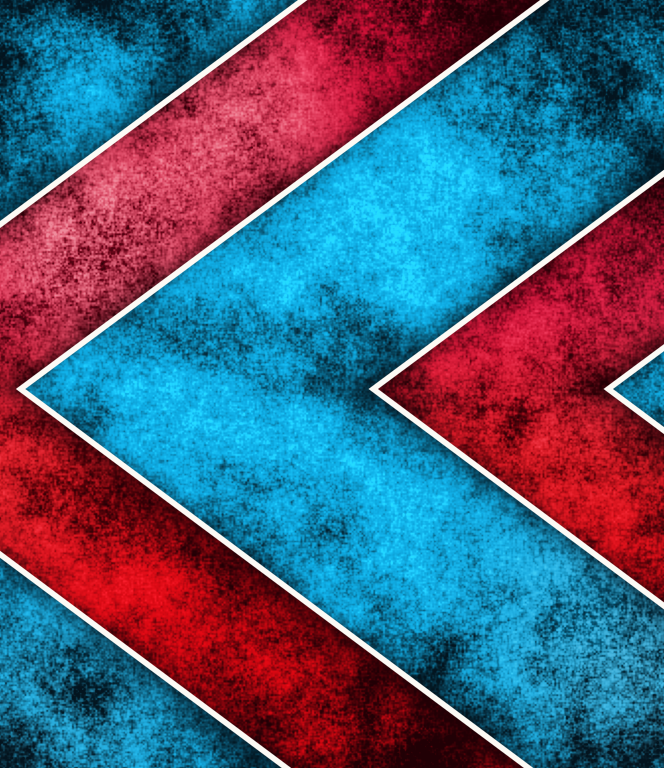
Reproduce this background procedurally as a Shadertoy shader.

```glsl
// Nested red and blue chevrons with white outlines on a worn, grainy canvas.
#define AXIS_Y 0.4935
#define LINE_HALF 0.0037
#define OUTER_SHADOW 0.030
#define INNER_SHADOW 0.020
#define BLOTCH 1.35
#define GRAIN 0.75
#define BLUE vec3(0.06, 0.68, 0.90)
#define BLUE_DARK vec3(0.01, 0.08, 0.12)
#define RED_DARK vec3(0.13, 0.0, 0.02)
#define PINK vec3(0.95, 0.66, 0.70)
#define LINE_COLOR vec3(0.99, 0.98, 0.96)

float hash(vec2 p) {
    vec3 q = fract(vec3(p.xyx) * 0.1031);
    q += dot(q, q.yzx + 33.33);
    return fract((q.x + q.y) * q.z);
}

float noise(vec2 p) {
    vec2 i = floor(p), f = fract(p);
    f = f * f * (3.0 - 2.0 * f);
    return mix(mix(hash(i), hash(i + vec2(1, 0)), f.x),
               mix(hash(i + vec2(0, 1)), hash(i + vec2(1, 1)), f.x), f.y);
}

// Rough layered noise, centred on zero
float blotches(vec2 p) {
    float sum = 0.0, amp = 0.40;
    for (int i = 0; i < 6; i++) {
        sum += amp * (noise(p) - 0.5);
        p = mat2(1.6, 1.2, -1.2, 1.6) * p + 17.3;
        amp *= 0.72;
    }
    return sum;
}

// Soft round spot of light or shade
float pool(vec2 p, vec2 center, float radius) {
    vec2 d = (p - center) / radius;
    return exp(-dot(d, d));
}

// Broad lighting: bright middle, dark corners
float lighting(vec2 p) {
    float light = 0.74 - 0.56 * smoothstep(0.34, 0.68, distance(p, vec2(0.40, 0.5)));
    light += 0.22 * pool(p, vec2(0.55, 0.73), 0.16);
    light += 0.14 * pool(p, vec2(0.19, 0.50), 0.18);
    light += 0.18 * pool(p, vec2(0.52, 0.31), 0.11);
    light += 0.24 * pool(p, vec2(0.80, 0.22), 0.13);
    light += 0.14 * pool(p, vec2(0.68, 0.56), 0.12);
    light -= 0.34 * pool(p, vec2(0.46, 0.14), 0.17);
    light -= 0.20 * pool(p, vec2(0.28, 0.22), 0.10);
    light -= 0.35 * pool(p, vec2(0.53, AXIS_Y), 0.075);
    return light;
}

// Irregular fine grain with a hint of crossed fibres, centred on zero
float weave(vec2 p) {
    float fibres = noise(p * vec2(110, 400)) + noise(p * vec2(400, 110) + 41.0) - 1.0;
    float specks = noise(p * 390.0 + 9.0) + 0.6 * noise(p.yx * 210.0 + 3.0) - 0.8;
    return 0.26 * fibres + 0.52 * specks;
}

void mainImage(out vec4 fragColor, in vec2 fragCoord) {
    vec2 p = fragCoord / iResolution.y;
    float pixel = 1.0 / iResolution.y;

    // Chevron edges: band index, cast shadows and outlines
    float apexes[4] = float[4](-0.2885, 0.0268, 0.4860, 0.7920);
    float slope = p.y > AXIS_Y ? 0.742 : 0.746;
    float along = p.x - abs(p.y - AXIS_Y) / slope;
    float toNormal = slope / sqrt(1.0 + slope * slope);
    float bands = 0.0, shade = 1.0, outline = 0.0;
    for (int i = 0; i < 4; i++) {
        float d = (along - apexes[i]) * toNormal;
        bands += step(0.0, d);
        shade *= d < 0.0 ? 1.0 - 0.72 * exp(d / OUTER_SHADOW)
                         : 1.0 - 0.52 * exp(-d / INNER_SHADOW);
        outline = max(outline, 1.0 - smoothstep(-0.7 * pixel, 0.7 * pixel, abs(d) - LINE_HALF));
    }
    float isRed = mod(bands, 2.0);

    // Worn surface
    float blotch = blotches(p * 9.0);
    float grain = weave(p);
    float light = (lighting(p) + BLOTCH * blotch + GRAIN * grain) * shade - 0.06 * isRed;
    float tone = smoothstep(-0.05, 0.95, light);
    float glare = smoothstep(0.85, 1.35, light);

    // Blue paint with pale wear toward the lower right
    vec3 blue = mix(BLUE_DARK, BLUE, tone) + glare * vec3(0.08, 0.18, 0.14);
    float paleBlue = pool(p, vec2(0.81, 0.19), 0.15) + 0.4 * pool(p, vec2(0.10, 0.10), 0.15);
    paleBlue = clamp(paleBlue * (0.3 + blotch + grain), 0.0, 0.6) * shade;
    blue = mix(blue, vec3(0.45, 0.76, 0.88), paleBlue);

    // Red paint, crimson above and scarlet below, with faded pink patches
    vec3 redMid = mix(vec3(0.87, 0.03, 0.07), vec3(0.83, 0.04, 0.20), smoothstep(0.38, 0.62, p.y));
    vec3 red = mix(RED_DARK, redMid, tone) + glare * vec3(0.12, 0.06, 0.08);
    float faded = pool(p, vec2(0.12, 0.67), 0.13) + 0.65 * pool(p, vec2(0.31, 0.83), 0.13)
                + 0.25 * pool(p, vec2(0.74, 0.50), 0.20) + 0.2 * pool(p, vec2(0.05, 0.40), 0.15);
    float wear = clamp(faded * (0.48 + 1.8 * blotch + 1.2 * grain), 0.0, 0.85) * shade;
    red = mix(red, PINK, wear);

    vec3 color = mix(blue, red, isRed);
    color = mix(color, LINE_COLOR, outline);
    fragColor = vec4(clamp(color, 0.0, 1.0), 1.0);
}
```
